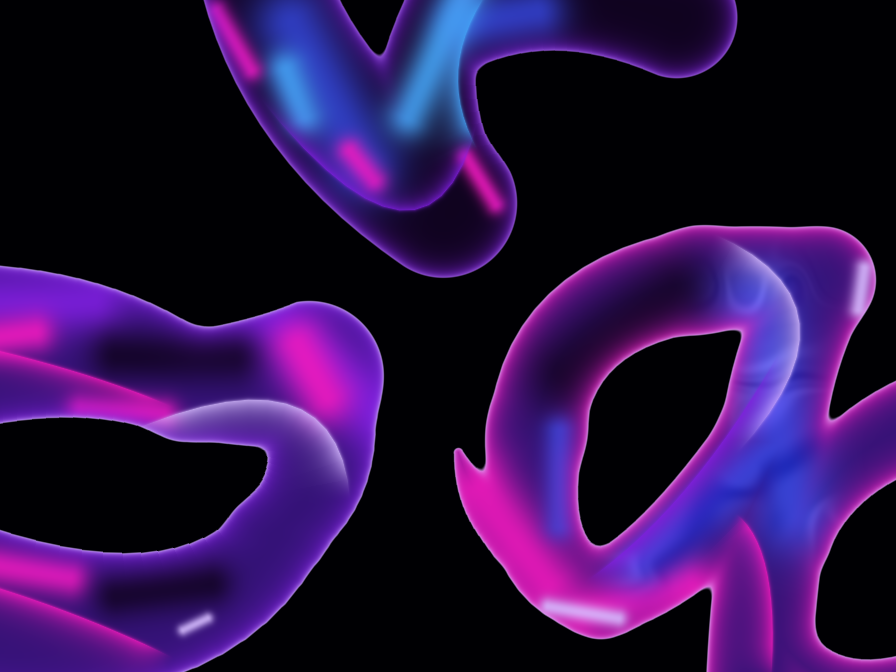
Write a Shadertoy shader that draws this background.

```glsl
// Three glossy neon glass ribbons, violet, pink and blue, on black.

const vec3 PINK = vec3(.96, .1, .74), VIOLET = vec3(.5, .12, .88), INDIGO = vec3(.2, .07, .46);
const vec3 BLUE = vec3(.2, .27, .84), SKY = vec3(.27, .65, .97), LILAC = vec3(.84, .74, 1);
const vec3 DARK = vec3(.06, .01, .12);

vec2 p;      // current position, y pointing down
vec3 col;    // colour of the ribbon being built
float d;     // its signed distance

float hash(vec2 q) {
    vec3 h = fract(q.xyx * .1031);
    h += dot(h, h.yzx + 33.33);
    return fract((h.x + h.y) * h.z);
}

float noise(vec2 q) {
    vec2 i = floor(q), f = smoothstep(0., 1., fract(q)), e = vec2(1, 0);
    return mix(mix(hash(i), hash(i + e), f.x), mix(hash(i + e.yx), hash(i + e.xx), f.x), f.y);
}

// Quadratic Bezier: signed distance (positive below a rightward path), parameter
vec2 curve(vec2 a, vec2 b, vec2 c) {
    const float STEPS = 14.;
    vec2 from = a, best = vec2(99, 0);
    for (float i = 1.; i <= STEPS; i++) {
        float t = i / STEPS;
        vec2 to = mix(mix(a, b, t), mix(b, c, t), t), v = to - from, w = p - from;
        float h = clamp(dot(w, v) / dot(v, v), 0., 1.), dist = length(w - v * h);
        if (dist < abs(best.x))
            best = vec2(v.x * w.y < v.y * w.x ? -dist : dist, (i - 1. + h) / STEPS);
        from = to;
    }
    return best;
}

// Joins a tapered tube by smooth union: start and control, then end and radii
void tube(vec4 ab, vec4 c) {
    vec2 s = curve(ab.xy, ab.zw, c.xy);
    float e = abs(s.x) - mix(c.z, c.w, s.y), k = max(.12 - abs(d - e), 0.);
    d = min(d, e) - k * k * 2.;
}

// Crease with one crisp and one soft side, fading at its ends
void fold(vec3 tint, vec4 ab, vec2 c, float width) {
    vec2 s = curve(ab.xy, ab.zw, c);
    float light = exp(-max(s.x / width, -s.x / .012));
    col = mix(col, tint, .8 * light * smoothstep(0., .6, 4. * s.y * (1. - s.y)));
}

// Soft spread around a segment
float spread(vec4 ab, float width) {
    vec2 w = p - ab.xy, v = ab.zw - ab.xy;
    w -= v * clamp(dot(w, v) / dot(v, v), 0., 1.);
    return exp(-dot(w, w) / (width * width));
}

void glow(vec3 tint, vec4 ab, float width) {
    col = mix(col, tint, .85 * spread(ab, width));
}

// Coloured inner rim with a thin bright edge
void rim(vec3 tint, float width, float shine) {
    col = mix(col, tint, .8 * exp(min(d, 0.) / width));
    col = mix(col, LILAC, shine * exp(min(d, 0.) / .018));
}

void leftRibbon() {
    tube(vec4(-.3, 2.97, .8, 2.87), vec4(1.6, 3.3, .71, .46));
    tube(vec4(1.6, 3.3, 2.2, 3.3), vec4(2.65, 3.22, .46, .64));
    tube(vec4(2.7, 3.4, 2.9, 4.2), vec4(2.3, 4.6, .5, .36));
    tube(vec4(2.4, 4.6, 1.6, 5.65), vec4(-.3, 5.2, .38, .72));
    col = INDIGO;
    glow(VIOLET, vec4(0, 2.6, .8, 2.6), .28);
    glow(PINK, vec4(-.1, 2.9, .3, 2.85), .17);
    glow(VIOLET, vec4(2.4, 2.8, 3.2, 3.5), .35);
    glow(PINK, vec4(2.55, 2.95, 2.8, 3.4), .24);
    glow(PINK, vec4(.7, 3.52, 1.4, 3.55), .14);
    glow(DARK, vec4(1, 3.05, 2, 3.05), .24);
    glow(PINK, vec4(0, 4.85, .6, 4.95), .17);
    glow(DARK, vec4(1, 5.1, 1.8, 5), .2);
    rim(VIOLET, .11, .8);
    fold(PINK, vec4(-.5, 2.9, .7, 3.15), vec2(1.5, 3.5), .1);
    fold(LILAC, vec4(1, 3.75, 2.9, 2.9), vec2(3, 4.3), .13);
    fold(PINK, vec4(-.5, 4.9, .6, 5.2), vec2(1.5, 5.65), .12);
    glow(LILAC, vec4(1.57, 5.4, 1.78, 5.3), .05);
}

void rightRibbon() {
    // Ring
    tube(vec4(6, 2.4, 4.7, 2.6), vec4(4.6, 3.7, .44, .41));
    tube(vec4(4.6, 3.7, 4.4, 4.9), vec4(5.15, 5.1, .41, .35));
    tube(vec4(5.15, 5.1, 5.75, 4.9), vec4(6.55, 3.9, .35, .48));
    tube(vec4(6.6, 4, 6.65, 3.1), vec4(7.05, 2.4, .45, .43));
    tube(vec4(6, 2.4, 6.5, 2.35), vec4(7.05, 2.4, .44, .43));
    // Leg, side arm, foot and horn
    tube(vec4(6.75, 4, 6.55, 4.7), vec4(6.5, 5.9, .45, .45));
    tube(vec4(6.85, 4.6, 7.1, 3.9), vec4(7.9, 3.6, .28, .4));
    tube(vec4(6.7, 5.5, 7.1, 6.05), vec4(7.9, 5.75, .25, .18));
    tube(vec4(4.4, 4.5, 4.05, 4.3), vec4(3.93, 3.88, .3, .04));
    col = INDIGO;
    glow(DARK, vec4(5.8, 2.5, 4.85, 3.2), .38);
    glow(PINK, vec4(4.1, 4.2, 4.7, 5), .3);
    glow(PINK, vec4(5, 5.25, 5.9, 5), .22);
    glow(BLUE, vec4(4.8, 3.7, 4.8, 4.5), .14);
    // Marbled blue glass along the crossing and trunk
    float blue = max(spread(vec4(5.5, 4.8, 6.7, 3.8), .26), spread(vec4(6.5, 2.6, 6.8, 4.4), .36));
    float swirl = sin(14. * noise(p * 1.6 + noise(p * 2.5)) + 5. * (p.x + p.y));
    col = mix(col, BLUE + .1 * swirl * swirl * swirl, .95 * blue);
    rim(PINK, .11, .8);
    glow(LILAC, vec4(7.41, 2.3, 7.36, 2.65), .08);
    glow(LILAC, vec4(4.7, 5.2, 5.3, 5.3), .08);
    fold(LILAC, vec4(6.1, 2, 7.5, 2.6), vec2(6.3, 3.9), .12);
    fold(VIOLET, vec4(5, 5, 5.9, 4.4), vec2(6.7, 3), .14);
    fold(PINK, vec4(6.3, 4.4, 6.7, 4.7), vec2(6.6, 5.9), .12);
}

void topRibbon() {
    tube(vec4(2.25, -.2, 2.6, 1), vec4(3.8, 1.76, .54, .62));
    tube(vec4(3.8, 1.7, 3.45, .9), vec4(3.9, -.2, .58, .3));
    tube(vec4(4, .2, 4.8, -.2), vec4(5.8, .15, .38, .52));
    col = DARK;
    glow(BLUE, vec4(2.5, .2, 3.1, 1.4), .35);
    glow(SKY, vec4(2.45, .6, 2.6, 1), .17);
    glow(BLUE, vec4(4, .2, 4.6, .1), .26);
    glow(SKY, vec4(3.5, 1, 4, -.1), .19);
    glow(PINK, vec4(3, 1.3, 3.2, 1.55), .12);
    glow(PINK, vec4(4, 1.35, 4.25, 1.75), .09);
    glow(PINK, vec4(1.85, .1, 2.15, .6), .1);
    rim(VIOLET, .09, .4);
    fold(VIOLET, vec4(4.1, 1, 3.7, 2.7), vec2(2.2, .8), .09);
    fold(SKY, vec4(4.2, -.1, 3.7, .6), vec2(4.1, 1.3), .14);
}

void mainImage(out vec4 fragColor, in vec2 fragCoord) {
    float pixel = 5.76 / iResolution.y;
    p = vec2(fragCoord.x, iResolution.y - fragCoord.y) * pixel;
    vec3 scene = vec3(0, 0, .01);
    for (int i = 0; i < 3; i++) {
        d = 9.;
        if (i == 0) leftRibbon(); else if (i == 1) rightRibbon(); else topRibbon();
        scene = mix(scene, col, smoothstep(pixel, -pixel, d));
    }
    fragColor = vec4(scene, 1);
}
```
